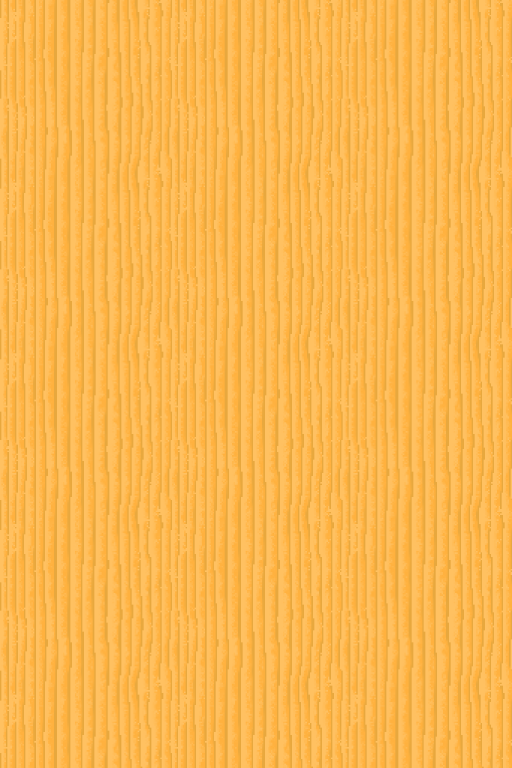
This texture is drawn by a Shadertoy shader. Its source:

```glsl
const vec3 LIGHT = vec3(1.00, 0.755, 0.38);
const vec3 ORANGE = vec3(1.00, 0.695, 0.245);
const vec3 GROOVE = vec3(0.91, 0.66, 0.245);

const float TILES_ACROSS = 3.0;
const float CELLS = 114.0;            // grain cells along a tile side
const float STRIPES = 16.0;           // ridges in one tile
const float STRIPE_SPREAD = 0.5;      // wider ridges in the tile centre
const float STRIPE_OFFSET = 0.2;
const float GROOVE_WIDTH = 0.17;      // share of one ridge
const float SWAY = 0.35;              // slow bend of the ridges
const float JOG = 0.5;                // sideways steps
const float MOTTLE = 0.4;
const float GRAIN = 0.35;
const float STREAK = 0.2;             // tone change along the ridges
const float FLECK_DENSITY = 0.3;
const vec2 KNOT = vec2(0.82, 0.02);
const vec2 KNOT_SIZE = vec2(0.05, 0.08);
const float KNOT_PUSH = 0.6;
const int SAMPLES = 3;
const float TAU = 6.28319;

float hash(vec2 p) {
    return fract(sin(dot(p, vec2(127.1, 311.7))) * 43758.5453);
}

// Wrapping noise along one lattice column, shifted by its own amount
float columnNoise(float column, float y, float rows, float snap) {
    y = y * rows + hash(vec2(column, 71.0));
    float i = floor(y);
    float f = smoothstep(0.0, 1.0, (y - i - 0.5) * snap + 0.5);
    return mix(hash(vec2(column, mod(i, rows))),
               hash(vec2(column, mod(i + 1.0, rows))), f);
}

// Wrapping value noise; "snap" above one makes its vertical changes sudden
float tileNoise(vec2 p, vec2 period, float snap) {
    float x = p.x * period.x;
    float i = floor(x);
    return mix(columnNoise(mod(i, period.x), p.y, period.y, snap),
               columnNoise(mod(i + 1.0, period.x), p.y, period.y, snap),
               smoothstep(0.0, 1.0, x - i));
}

// Ridge count from the left edge: straight runs, short jogs and a knot
float ridgePhase(vec2 p, float rough) {
    float phase = STRIPES * p.x + STRIPE_SPREAD * sin(TAU * p.x) + STRIPE_OFFSET;
    phase += SWAY * (tileNoise(p, vec2(7.0, 3.0), 1.0) - 0.5);
    phase += JOG * (0.4 + 0.6 * rough) * (tileNoise(p, vec2(14.0, 6.0), 2.5) - 0.5);
    vec2 d = (fract(p - KNOT + 0.5) - 0.5) / KNOT_SIZE;
    return phase - KNOT_PUSH * d.x * exp(-dot(d, d));
}

vec3 woodColor(vec2 p) {
    // Snap to the grain cells of one tile
    vec2 cell = mod(floor(p * CELLS), CELLS);
    p = (cell + 0.5) / CELLS;
    float rough = smoothstep(0.22, 0.48, abs(p.x - 0.5));
    float phase = ridgePhase(p, rough);
    float across = fract(phase);
    float ridge = mod(floor(phase), STRIPES);

    // Lit side fading into the mottled shaded side
    float grain = hash(cell + 5.0) - 0.5;
    float patches = tileNoise(p, vec2(52.0, 46.0), 1.0) - 0.5;
    float streak = columnNoise(ridge, p.y, 4.0, 1.0) - 0.5;
    float tone = across + STREAK * streak;
    tone += (MOTTLE * patches + GRAIN * grain) * smoothstep(0.2, 0.5, across);
    vec3 color = mix(LIGHT, ORANGE, smoothstep(0.2, 0.75, tone));

    // Dark groove
    float edge = 1.0 - GROOVE_WIDTH;
    color = mix(color, GROOVE, smoothstep(edge - 0.04, edge + 0.04, across));

    // Worn light flecks gathered in the rough bands
    float worn = smoothstep(0.6, 0.85, tileNoise(p, vec2(22.0, 14.0), 1.0)) * rough;
    float fleck = step(1.0 - FLECK_DENSITY * worn, hash(cell + 37.0));
    return mix(color, LIGHT, fleck);
}

void mainImage(out vec4 fragColor, in vec2 fragCoord) {
    // Average over the pixel to soften the cell edges
    vec3 sum = vec3(0.0);
    for (int y = 0; y < SAMPLES; y++) {
        for (int x = 0; x < SAMPLES; x++) {
            vec2 offset = (vec2(x, y) + 0.5) / float(SAMPLES) - 0.5;
            vec2 pos = fragCoord + offset;
            pos.y = iResolution.y - pos.y;
            sum += woodColor(pos * TILES_ACROSS / iResolution.x);
        }
    }
    fragColor = vec4(sum / float(SAMPLES * SAMPLES), 1.0);
}
```
